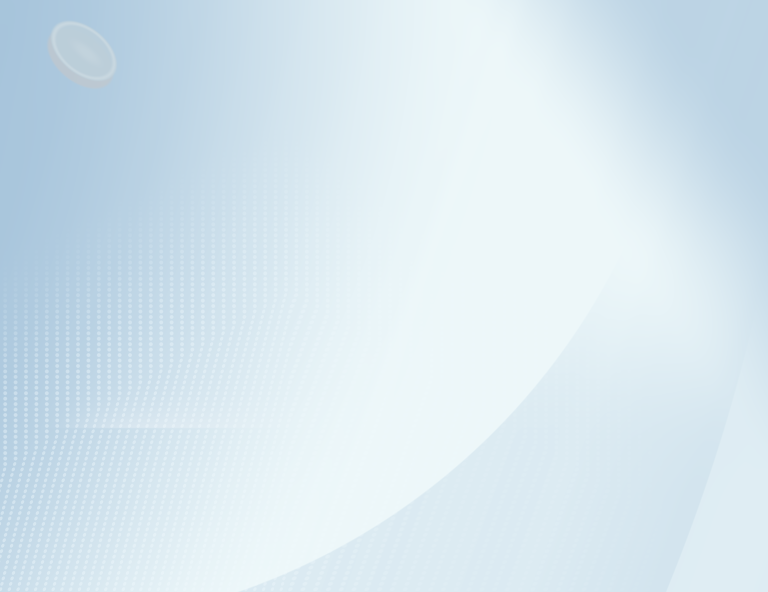
This background is drawn by a WebGL 2 fragment shader. Its source:

```glsl
#version 300 es
precision highp float;
// Pale blue backdrop with a large glowing disc, folded dot columns, a light streak and a faint coin.

uniform vec2 u_resolution;
out vec4 outColor;

// Lengths are in canvas heights; y points up.
const vec3 DEEP_BLUE = vec3(0.655, 0.770, 0.860);
const vec3 PALE_ICE = vec3(0.930, 0.970, 0.978);
const vec3 DOT_WHITE = vec3(0.940, 0.975, 0.990);
const vec3 STREAK_TINT = vec3(0.930, 0.950, 0.970);
const vec3 COIN_FACE = vec3(0.735, 0.810, 0.855);
const vec3 COIN_RIM = vec3(0.800, 0.855, 0.885);
const vec3 COIN_SIDE = vec3(0.765, 0.780, 0.795);

const vec2 DISC_CENTER = vec2(0.033, 1.073);
const float DISC_RADIUS = 1.135;
const float DISC_CONTRAST = 0.25;
const float CORNER_SHADE = 0.70;
const vec2 DOT_SPACING = vec2(0.0176, 0.0092);
const float DOT_RADIUS = 0.0032;
const vec2 FOLD_PEAK = vec2(0.49, 0.51);
const float FOLD_SLOPE = 0.62;
const float FOLD_SLANT = 0.30;
const float STREAK_Y = 0.277;
const vec2 COIN_CENTER = vec2(0.142, 0.914);
const vec2 COIN_RADII = vec2(0.064, 0.039);
const float COIN_TILT = -0.68;

float hash(float n) {
  return fract(sin(n * 127.1) * 43758.5453);
}

float noise(float x) {
  float f = fract(x);
  return mix(hash(floor(x)), hash(floor(x) + 1.0), f * f * (3.0 - 2.0 * f));
}

// Coverage of the inside of a signed distance.
float fill(float d, float soft) {
  return 1.0 - smoothstep(-soft, soft, d);
}

float ellipseDistance(vec2 p, vec2 radii) {
  return (length(p / radii) - 1.0) * min(radii.x, radii.y);
}

// Brightness from 0 (deep blue) to 1 (pale ice).
float backdropTone(vec2 p, float pixel) {
  float down = 1.0 - p.y;
  float fromLeft = p.x - 0.372 + 0.403 * down * down;
  float tone = smoothstep(-0.40, 0.50, fromLeft);
  float corner = p.x - 1.013 - 0.67 * (down - 0.05);
  tone -= CORNER_SHADE * smoothstep(-0.22, 0.15, corner);

  // Outside of the disc, with an edge that fades out upwards.
  float outside = 1.0 - fill(length(p - DISC_CENTER) - DISC_RADIUS, pixel);
  tone -= DISC_CONTRAST * outside * smoothstep(0.38, 0.75, down);

  // Curved panel at the right, with a shadow along its left side.
  float edge = p.x - 1.127 - 0.322 * p.y - 0.19 * p.y * (0.459 - p.y);
  float low = smoothstep(0.52, 0.15, p.y);
  float shadow = outside * smoothstep(-0.28, 0.0, edge) * fill(edge, pixel);
  tone += low * (0.04 * (1.0 - fill(edge, pixel)) - 0.12 * shadow);

  // Faint slanted rays.
  return tone + 0.02 * (noise((p.x - 0.35 * p.y) * 38.0) - 0.5);
}

// Columns of dots that run straight down, then lean left below a fold.
float dotPattern(vec2 p, float pixel) {
  float fold = FOLD_PEAK.y - FOLD_SLOPE * abs(p.x - FOLD_PEAK.x);
  vec2 q = vec2(p.x + FOLD_SLANT * max(fold - p.y, 0.0), p.y);
  vec2 cell = (fract(q / DOT_SPACING) - 0.5) * DOT_SPACING;
  float dots = fill(length(cell) - DOT_RADIUS, max(pixel * 0.7, 0.0012));
  float top = 0.82 - 0.5 * abs(p.x - 0.48);
  float fade = smoothstep(0.0, 0.30, top - p.y);
  fade *= mix(0.25, 1.0, smoothstep(0.85, 0.30, p.x));
  return dots * fade * smoothstep(1.15, 0.95, p.x);
}

// Glow above a crisp horizontal lower edge.
float streak(vec2 p, float pixel) {
  float above = p.y - STREAK_Y;
  float span = smoothstep(0.06, 0.24, p.x) * smoothstep(0.56, 0.27, p.x);
  return span * smoothstep(-pixel, pixel, above) * exp(-max(above, 0.0) * 26.0);
}

vec3 addCoin(vec3 color, vec2 p, float pixel) {
  float c = cos(COIN_TILT), s = sin(COIN_TILT);
  mat2 turn = mat2(c, -s, s, c);
  vec2 q = turn * (p - COIN_CENTER);
  float side = ellipseDistance(turn * (p - COIN_CENTER + vec2(0.006, 0.013)), COIN_RADII);
  float face = ellipseDistance(q, COIN_RADII);
  float soft = pixel * 1.3;
  color = mix(color, COIN_SIDE, 0.65 * fill(side, soft));
  color = mix(color, COIN_FACE, 0.90 * fill(face, soft));
  color = mix(color, COIN_RIM, 0.75 * fill(abs(face + 0.003) - 0.002, soft));
  float relief = ellipseDistance(q - vec2(0.006, 0.0), vec2(0.026, 0.009));
  return mix(color, COIN_RIM, 0.40 * fill(relief, 0.006));
}

void main() {
  vec2 p = gl_FragCoord.xy / u_resolution.y;
  p.x *= 1.2995 * u_resolution.y / u_resolution.x;
  float pixel = 1.0 / u_resolution.y;

  vec3 color = mix(DEEP_BLUE, PALE_ICE, clamp(backdropTone(p, pixel), 0.0, 1.0));
  color = mix(color, STREAK_TINT, 0.45 * streak(p, pixel));
  color = mix(color, DOT_WHITE, 0.42 * dotPattern(p, pixel));
  color = addCoin(color, p, pixel);
  outColor = vec4(color, 1.0);
}
```
